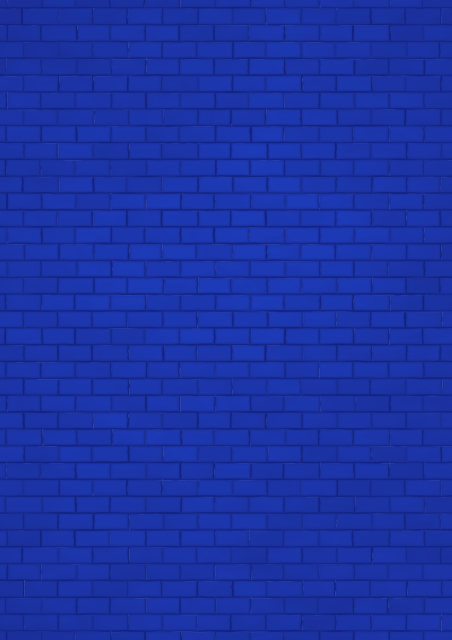
Write a Shadertoy shader that draws this texture.

```glsl
#define BRICKS vec2(13.0, 38.0)   // repeats across and down
#define ROW_SHIFT 0.54            // height of the lowest bed joint, in rows
#define EVEN_JOINT 0.67           // first upright joint, in bricks
#define ODD_JOINT 0.18
#define JOINT_HALF 0.042          // half joint width, in rows
#define JITTER 0.035
#define BRICK_DARK vec3(0.106, 0.190, 0.620)
#define BRICK_LIGHT vec3(0.112, 0.222, 0.702)
#define JOINT_COLOR vec3(0.065, 0.130, 0.500)
#define EDGE_COLOR vec3(0.105, 0.182, 0.590)
#define CHALK_COLOR vec3(0.270, 0.350, 0.720)

float hash(vec2 p) {
    vec3 q = fract(p.xyx * vec3(0.1031, 0.1030, 0.0973));
    q += dot(q, q.yzx + 33.33);
    return fract((q.x + q.y) * q.z);
}

float noise(vec2 p) {
    vec2 i = floor(p), f = fract(p);
    f = f * f * (3.0 - 2.0 * f);
    return mix(mix(hash(i), hash(i + vec2(1, 0)), f.x),
               mix(hash(i + vec2(0, 1)), hash(i + vec2(1, 1)), f.x), f.y);
}

float fbm(vec2 p) {
    float sum = 0.0, amp = 0.5;
    for (int i = 0; i < 4; i++) {
        sum += amp * noise(p);
        p = p * 2.03 + 17.3;
        amp *= 0.5;
    }
    return sum / 0.9375;
}

// Antialiased coverage of a line of given half width
float line(float d, float halfWidth, float px) {
    return 1.0 - smoothstep(halfWidth - px * 0.6, halfWidth + px * 0.6, abs(d));
}

void mainImage(out vec4 fragColor, in vec2 fragCoord) {
    vec2 uv = fragCoord / iResolution.xy;
    float px = BRICKS.y / iResolution.y;
    float aspect = iResolution.x / iResolution.y * BRICKS.y / BRICKS.x;

    // Running bond: nearest bed joint and nearest upright joint
    vec2 p = uv * BRICKS - vec2(0.0, ROW_SHIFT);
    vec2 grain = vec2(p.x * aspect, p.y);
    float row = floor(p.y);
    float x = p.x - (mod(row, 2.0) < 0.5 ? EVEN_JOINT : ODD_JOINT);
    float k = floor(x + 0.5);
    vec2 joint = vec2(k, row) + 50.0;
    float bed = floor(p.y + 0.5);
    float dx = (x - k - (hash(joint) - 0.5) * 2.0 * JITTER) * aspect;
    float dy = p.y - bed;
    vec2 brick = joint + vec2(step(0.0, dx), 0.0);

    // Rough paint edges
    dx += (noise(grain * 5.0 + 40.0) - 0.5) * 0.05;
    dy += (noise(grain * vec2(1.6, 0.4) + bed * 7.0) - 0.5) * 0.03;

    // Brick faces: lit centre, broad patches, per-brick tone and mottling
    vec2 off = uv - vec2(0.56, 0.52);
    float light = 0.82 - 1.5 * dot(off, off);
    light += (fbm(uv * vec2(3.0, 5.0) + 4.0) - 0.5) * 1.1;
    light += (hash(brick + 9.0) - 0.5) * 0.45;
    light += (fbm(grain * vec2(0.8, 1.6)) - 0.5) * 0.5;
    light += (fract(p.y) - 0.5) * 0.15;
    light = clamp(light, -0.25, 1.2);
    vec3 color = mix(BRICK_DARK, BRICK_LIGHT, light);

    // Soft shade where faces round off into the joints
    float edge = min(abs(dx), abs(dy));
    color = mix(color, EDGE_COLOR, 0.7 * (1.0 - smoothstep(0.03, 0.19, edge)));

    // Joints of uneven width and depth
    float depth = hash(joint + 21.0);
    float bedWear = noise(vec2(grain.x * 0.8, bed * 5.7));
    float upright = line(dx, JOINT_HALF * mix(0.55, 1.3, depth), px);
    float level = line(dy, JOINT_HALF * mix(0.75, 1.25, bedWear), px);
    color = mix(color, JOINT_COLOR, max(upright * mix(0.3, 0.95, depth),
                                       level * mix(0.5, 0.95, bedWear)));

    // Broken pale lips along some joints
    float chip = smoothstep(0.35, 0.7, noise(grain * vec2(2.5, 4.0) + 80.0));
    float paleUpright = line(dx - 0.045, 0.022, px) * smoothstep(0.4, 0.95, hash(joint + 63.0));
    float bedChalk = noise(vec2(grain.x * 0.7, bed * 3.1 + 90.0));
    float paleLevel = line(dy + 0.065, 0.022, px) * smoothstep(0.4, 0.8, bedChalk);
    color = mix(color, CHALK_COLOR, chip * max(paleUpright * 0.6, paleLevel * 0.35));

    fragColor = vec4(color, 1.0);
}
```
